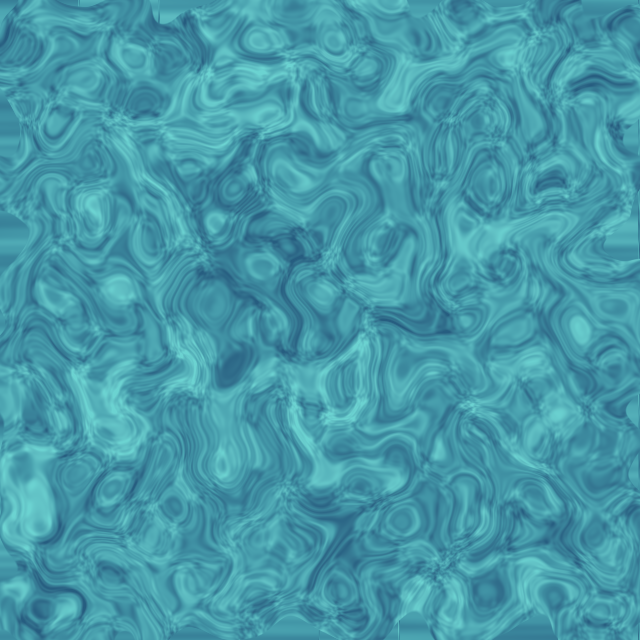
Give the GLSL for this texture, as a Shadertoy shader.

```glsl
// Rippling teal water: layered gradient noise is looked up through a strong
// smooth distortion, which folds it into nested rings and thin curling bands.
// Ragged borders are smeared into horizontal streaks.

float hash(vec2 p) {
    vec3 q = fract(vec3(p.xyx) * 0.1031);
    q += dot(q, q.yzx + 33.33);
    return fract((q.x + q.y) * q.z);
}

float cornerSlope(vec2 cell, vec2 offset) {
    float angle = 6.2832 * hash(cell);
    return dot(vec2(cos(angle), sin(angle)), offset);
}

float gradientNoise(vec2 p) {
    vec2 i = floor(p), f = fract(p);
    vec2 u = f * f * f * (f * (f * 6.0 - 15.0) + 10.0);
    vec2 e = vec2(1.0, 0.0);
    float low = mix(cornerSlope(i, f), cornerSlope(i + e, f - e), u.x);
    float high = mix(cornerSlope(i + e.yx, f - e.yx), cornerSlope(i + e.xx, f - e.xx), u.x);
    return mix(low, high, u.y);
}

// Octaves are rotated so that their grids never line up
float layeredNoise(vec2 p) {
    float sum = 0.0, weight = 1.0;
    for (int i = 0; i < 4; i++) {
        sum += weight * gradientNoise(p);
        p = mat2(1.6, 1.2, -1.2, 1.6) * p + 17.3;
        weight *= 0.82;
    }
    return sum;
}

vec2 distortion(vec2 uv) {
    vec2 a = uv * 10.5 + 40.0, b = uv * 19.0 + 90.0;
    vec2 broad = vec2(gradientNoise(a), gradientNoise(a.yx + 61.7));
    vec2 fine = vec2(gradientNoise(b), gradientNoise(b.yx + 83.1));
    return 0.27 * broad + 0.04 * fine;
}

void mainImage(out vec4 fragColor, in vec2 fragCoord) {
    vec2 uv = fragCoord / iResolution.xy;
    vec2 shift = distortion(uv);

    // Folded water bands
    float water = layeredNoise((uv + shift) * 6.5 + 23.0);

    // Border streaks, in columns an eighth of the canvas wide
    float column = uv.x * 8.0;
    column = floor(column) + smoothstep(0.97, 1.0, fract(column));
    float streaks = layeredNoise(vec2(column * 2.37 + uv.x * 0.2, uv.y * 9.0) + 120.0);
    vec2 outside = abs(uv + 0.4 * shift - 0.5) - 0.5;
    float border = smoothstep(-0.002, 0.002, max(outside.x, outside.y));

    // Deep to pale teal, with less red in the middle tones
    float tone = clamp(0.52 + 0.86 * mix(water, 0.8 * streaks, border), -0.3, 1.3);
    vec3 color = mix(vec3(0.20, 0.45, 0.56), vec3(0.37, 0.74, 0.76), tone);
    color.r -= 0.08 * max(tone * (1.0 - tone), 0.0);
    fragColor = vec4(color, 1.0);
}
```
